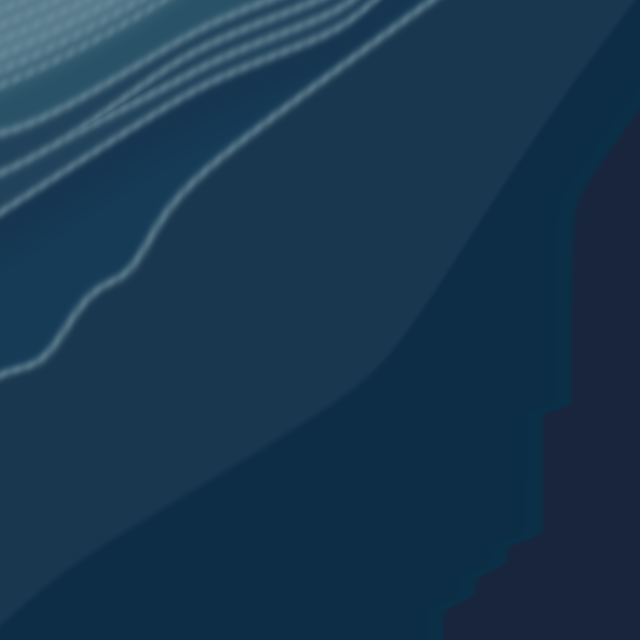
Reproduce this background procedurally as a WebGL 1 fragment shader.

```glsl
precision highp float;
uniform vec2 u_resolution;

const vec3 NAVY = vec3(0.094, 0.146, 0.236);
const vec3 DEEP = vec3(0.046, 0.177, 0.271);
const vec3 SLATE = vec3(0.097, 0.216, 0.308);
const vec3 BLUE = vec3(0.085, 0.232, 0.340);
const vec3 DUSK = vec3(0.080, 0.205, 0.310);
const vec3 BAND_FILL = vec3(0.125, 0.260, 0.355);
const vec3 TEAL = vec3(0.160, 0.320, 0.405);
const vec3 MIST = vec3(0.335, 0.480, 0.545);
const vec3 LINE = vec3(0.440, 0.560, 0.615);
const vec3 FRINGE = vec3(0.038, 0.188, 0.275);

const float EDGE_SOFT = 0.006;
const float LINE_WIDTH = 0.0078;
const float CONTOUR_ALPHA = 0.68;
const float BAND_ALPHA = 0.64;
const float HATCH_ALPHA = 0.55;
const float HATCH_STEP = 0.0235;
const float BEAD_FREQ = 300.0;
const float BEAD_DEPTH = 0.08;
const float BAND_SLOPE = 0.6;
const float PI = 3.14159;

// Smooth ramp: flat below zero, unit slope above
float hinge(float x, float bend) {
  return 0.5 * (x + sqrt(x * x + bend * bend));
}

float bump(float x, float center, float width) {
  float t = (x - center) / width;
  return exp(-t * t);
}

float above(float d) {
  return smoothstep(-EDGE_SOFT, EDGE_SOFT, d);
}

float stroke(float d) {
  return exp(-d * d / (LINE_WIDTH * LINE_WIDTH));
}

// Height of the slope's lower edge
float slopeEdge(float x) {
  return 0.024 + 0.9 * x - 0.31 * hinge(x - 0.1, 0.06)
       + 1.05 * hinge(x - 0.6, 0.06) - 0.35 * hinge(x - 0.85, 0.1);
}

// Height of the single winding contour
float windingContour(float x) {
  return 0.411 + 0.45 * x + 0.68 * hinge(x - 0.04, 0.04)
       - 0.4 * hinge(x - 0.31, 0.06)
       - 0.031 * bump(x, 0.203, 0.044)
       - 0.024 * bump(x, 0.072, 0.045);
}

// Height of the lowest line in the grouped band
float bandContour(float x) {
  return 0.668 + 0.65 * x - 0.3 * hinge(x - 0.32, 0.07)
       + 0.6 * hinge(x - 0.54, 0.04);
}

// Height where the dense hatching begins
float hatchEdge(float x) {
  return 0.866 + 0.42 * x + 0.4 * x * x;
}

// Horizontal position of the stepped right shore
float shore(float y) {
  float x = 0.693 + 0.73 * hinge(y - 0.685, 0.03);
  x += 0.05 * smoothstep(0.04, 0.075, y);
  x += 0.05 * smoothstep(0.09, 0.125, y);
  x += 0.055 * smoothstep(0.14, 0.17, y);
  return x + 0.045 * smoothstep(0.35, 0.37, y);
}

void main() {
  vec2 p = gl_FragCoord.xy / u_resolution;
  float bandScale = inversesqrt(1.0 + BAND_SLOPE * BAND_SLOPE);
  float bead = 1.0 - BEAD_DEPTH + BEAD_DEPTH * sin(BEAD_FREQ * p.x);

  // Deep water and stepped shore
  float shoreDist = p.x - shore(p.y);
  vec3 color = mix(DEEP, FRINGE, 0.6 * bump(shoreDist, -0.012, 0.03));
  color = mix(color, NAVY, above(shoreDist));

  // Broad slope
  color = mix(color, SLATE, above((p.y - slopeEdge(p.x)) * 0.7));

  // Winding contour and the blue field above it
  float h = 0.004;
  float grade = (windingContour(p.x + h) - windingContour(p.x - h)) / (2.0 * h);
  float contourDist = (p.y - windingContour(p.x)) * inversesqrt(1.0 + grade * grade);
  float bandDist = p.y - bandContour(p.x);
  vec3 field = mix(BLUE, DUSK, smoothstep(-0.12, 0.0, bandDist));
  color = mix(color, field, above(contourDist));

  // Band fill and teal upland brightening toward the corner
  float spread = 0.045 + 0.017 * exp(-12.0 * p.x);
  float hatchDist = p.y - hatchEdge(p.x);
  color = mix(color, BAND_FILL, above(bandDist));
  color = mix(color, TEAL, above(bandDist - 2.0 * spread));
  color = mix(color, MIST, smoothstep(-0.04, 0.06, hatchDist));

  // Winding line, then a band whose middle line splits in two
  color = mix(color, LINE, CONTOUR_ALPHA * bead * stroke(contourDist));
  float split = smoothstep(0.08, 0.3, p.x);
  float lines = 0.0;
  for (int i = 0; i < 4; i++) {
    float k = float(i);
    float level = mix(k - step(1.5, k), k * 2.0 / 3.0, split);
    lines = max(lines, stroke((bandDist - level * spread) * bandScale));
  }
  color = mix(color, LINE, BAND_ALPHA * bead * lines);

  // Repeating hatch, beads alternating from row to row
  float row = floor(hatchDist / HATCH_STEP + 0.5);
  float hatch = hatchDist - row * HATCH_STEP;
  float weave = 0.8 + 0.2 * sin(BEAD_FREQ * p.x + PI * row);
  float hatchMask = above(hatchDist + 0.5 * HATCH_STEP);
  color = mix(color, LINE, HATCH_ALPHA * weave * hatchMask * stroke(hatch * bandScale));

  gl_FragColor = vec4(color, 1.0);
}
```
